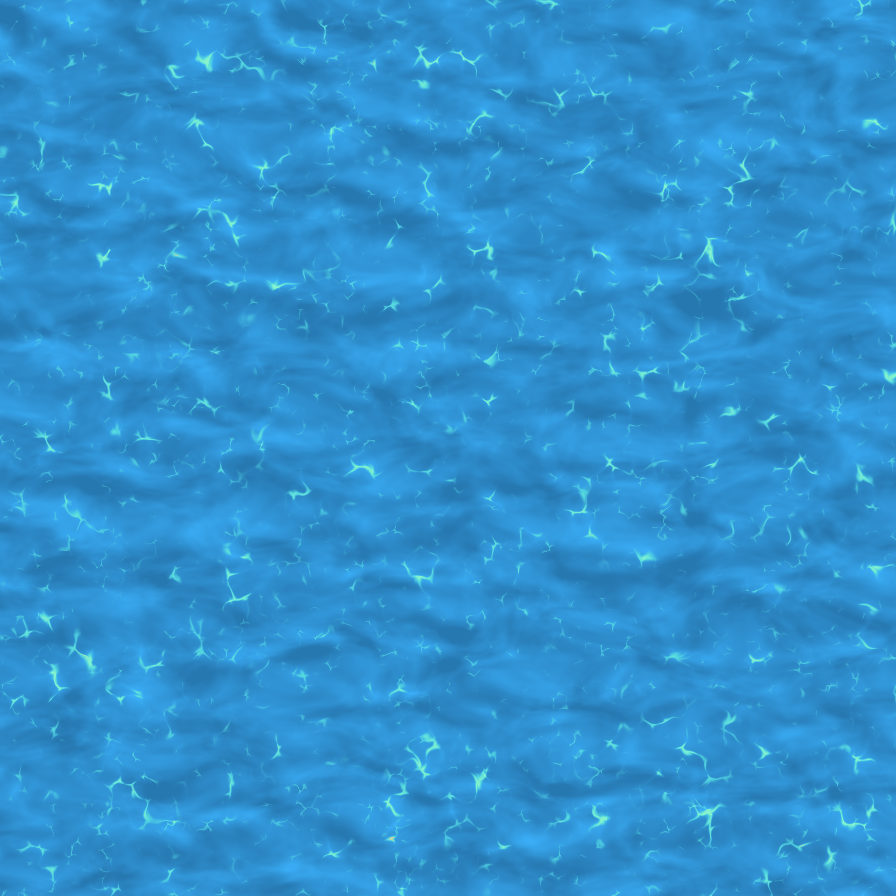
A three.js fragment shader for this texture:

```glsl
// Draws rippled blue water with soft swells and broken, glinting caustic threads.

#define DEEP vec3(0.15, 0.47, 0.69)
#define SUNLIT vec3(0.22, 0.66, 0.94)
#define CYAN vec3(0.32, 0.84, 0.88)
#define FOAM vec3(0.52, 0.95, 0.80)
#define WARM vec3(0.88, 0.80, 0.58)
#define SWELL_SCALE vec2(11.0, 21.0)
#define SWELL_CONTRAST 1.1
#define RELIEF 1.1
#define CELLS 38.0
#define THREAD_WIDTH 0.13
#define GLINT_GAIN 1.25
#define GLOW 0.28

varying vec2 vUv;

// Sine-free hash: two values from 0 to 1 for each lattice point
vec2 hash2(vec2 p) {
  vec3 q = fract(p.xyx * vec3(0.1031, 0.1030, 0.0973));
  q += dot(q, q.yzx + 33.33);
  return fract((q.xx + q.yz) * q.zy);
}

float slope(vec2 cell, vec2 offset) {
  return dot(hash2(cell) * 2.0 - 1.0, offset);
}

// Gradient noise centred on zero
float noise(vec2 p) {
  vec2 i = floor(p), f = p - i;
  vec2 u = f * f * f * (f * (f * 6.0 - 15.0) + 10.0);
  vec2 e = vec2(1.0, 0.0);
  return mix(mix(slope(i, f), slope(i + e, f - e), u.x),
             mix(slope(i + e.yx, f - e.yx), slope(i + e.xx, f - e.xx), u.x), u.y);
}

float fbm(vec2 p) {
  float sum = 0.0, amplitude = 0.5;
  for (int i = 0; i < 4; i++) {
    sum += amplitude * noise(p);
    p = mat2(1.9, 0.35, -0.35, 1.9) * p + 17.3;
    amplitude *= 0.5;
  }
  return sum;
}

// Distances to the three nearest scattered points
vec3 nearestThree(vec2 p) {
  vec2 cell = floor(p);
  vec3 d = vec3(9.0);
  for (int y = -1; y <= 1; y++) {
    for (int x = -1; x <= 1; x++) {
      vec2 c = cell + vec2(float(x), float(y));
      float r = length(c + hash2(c) - p);
      if (r < d.x) d = vec3(r, d.xy);
      else if (r < d.y) d = vec3(d.x, r, d.y);
      else d.z = min(d.z, r);
    }
  }
  return d;
}

// Cell borders kept near their junctions: x is the thin thread, y its soft glow
vec2 caustics(vec2 p) {
  vec2 bend = vec2(noise(p * 1.3 + 5.1), noise(p * 1.3 + 41.7));
  vec3 d = nearestThree(p + 0.55 * bend);
  float edge = (d.y - d.x) / THREAD_WIDTH;
  float junction = 1.0 - smoothstep(0.10, 0.55, d.z - d.x);
  float patches = noise(p * 0.75 + 63.0) + 0.35 * noise(p * 0.16 + 9.0);
  float lit = smoothstep(0.0, 0.42, patches);
  return lit * vec2(exp(-edge * edge) * junction, exp(-0.45 * edge));
}

void main() {
  // Swells, stretched sideways and bent into uneven crests
  vec2 p = vUv * SWELL_SCALE + 30.0;
  p += 0.6 * vec2(noise(p * 0.8 + 11.0), noise(p * 0.8 + 57.0));
  float height = fbm(p);
  float shade = height - fbm(p + vec2(0.12, 0.32));
  float tone = 0.43 + SWELL_CONTRAST * height + RELIEF * shade;

  // Main threads and a finer layer of specks
  vec2 threads = caustics(vUv * CELLS + 80.0);
  vec2 specks = caustics(vUv * CELLS * 1.8 + 190.0);
  tone += GLOW * (threads.y + 0.4 * specks.y);
  float glint = GLINT_GAIN * (threads.x + 0.55 * specks.x) * (0.85 + height);

  // Water, then cyan threads, pale hot spots and rare warm sparks
  vec3 color = mix(DEEP, SUNLIT, clamp(tone, 0.0, 1.1));
  color = mix(color, CYAN, smoothstep(0.05, 0.85, glint));
  color = mix(color, FOAM, smoothstep(0.65, 1.25, glint));
  float rare = smoothstep(0.30, 0.45, noise(vUv * 24.0 + 120.0));
  color = mix(color, WARM, rare * smoothstep(0.70, 1.10, glint));
  gl_FragColor = vec4(color, 1.0);
}
```
